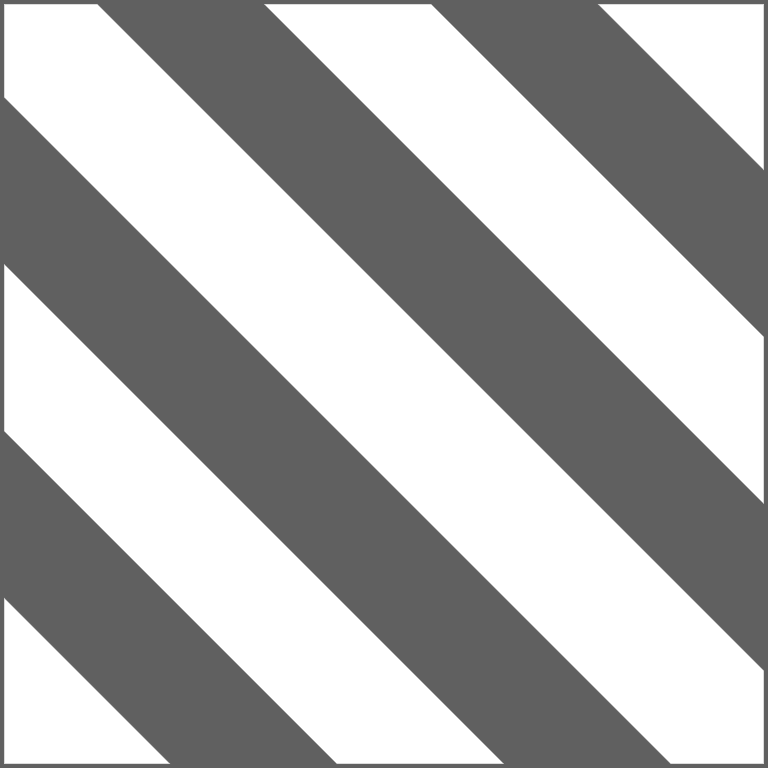
Give the GLSL for this pattern, as a Shadertoy shader.

```glsl
// Diagonal grey and white stripes, mirrored about a wider white centre band, in a thin grey frame.
#define STRIPE_STEP 0.2173       // stripe width measured along the x axis
#define CENTRE_HALF 0.1213       // half width of the centre band along the x axis
#define FRAME_WIDTH 0.0054
#define EDGE_SOFTNESS 1.3        // edge blend width, in pixels
#define GREY vec3(0.378)
#define WHITE vec3(1.0)

// Signed distance to the grey stripes, negative inside.
float stripeDistance(vec2 p) {
    float fromCentre = abs(p.x + p.y - 1.0) - CENTRE_HALF;
    float wave = mod(fromCentre + 0.5 * STRIPE_STEP, 2.0 * STRIPE_STEP);
    return (abs(wave - STRIPE_STEP) - 0.5 * STRIPE_STEP) * inversesqrt(2.0);
}

// Signed distance to the frame, negative inside.
float frameDistance(vec2 p) {
    vec2 toBorder = min(p, 1.0 - p);
    return min(toBorder.x, toBorder.y) - FRAME_WIDTH;
}

void mainImage(out vec4 fragColor, in vec2 fragCoord) {
    vec2 p = fragCoord / iResolution.xy;
    float blend = 0.5 * EDGE_SOFTNESS / min(iResolution.x, iResolution.y);

    // Union of stripes and frame, with smoothed edges
    float d = min(stripeDistance(p), frameDistance(p));
    float paper = clamp(0.5 + 0.5 * d / blend, 0.0, 1.0);
    fragColor = vec4(mix(GREY, WHITE, paper), 1.0);
}
```
